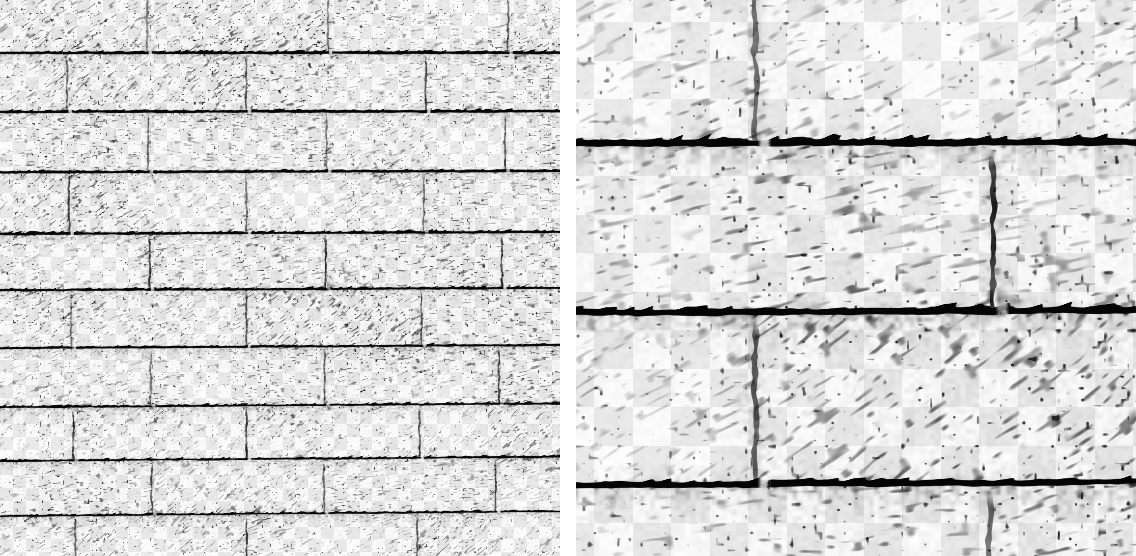
Left: the whole. Right: its middle third, enlarged.
A Shadertoy shader for this texture:

```glsl
// Whitewashed brick wall in running bond: ten courses, about three bricks wide,
// with rough black bed joints, thinner head joints and grainy plaster.
// Joints are distance bands roughened by noise; a pale checker shows through.

const vec2 SEED = vec2(127.1, 311.7);
const float LINES = 9.0;          // bed joints down the wall
const float CHECKS = 43.6;        // checker cells across
const vec3 PAPER_LIGHT = vec3(0.995);
const vec3 PAPER_DARK = vec3(0.925);
const vec3 INK = vec3(0.02);

float hash(vec2 p) {
    return fract(sin(dot(p, SEED)) * 43758.5453);
}

float noise(vec2 p) {
    vec2 i = floor(p), f = fract(p);
    f = f * f * (3.0 - 2.0 * f);
    return mix(mix(hash(i), hash(i + vec2(1, 0)), f.x),
               mix(hash(i + vec2(0, 1)), hash(i + vec2(1, 1)), f.x), f.y);
}

float fbm(vec2 p) {
    float sum = 0.0, amp = 0.5;
    for (int i = 0; i < 4; i++) {
        sum += amp * noise(p);
        p = p * 2.03 + 17.3;
        amp *= 0.5;
    }
    return sum;
}

// Height of bed joint k: courses shrink and tilt slightly down the wall
float bedHeight(float k, float x) {
    return 0.0915 + 0.1096 * k - 0.00078 * k * k
         + 0.0026 * cos(2.094 * k) - 0.0011 * k * (x - 0.5);
}

// x: signed distance to the nearest head joint, y: index of that joint
vec2 headJoint(float x, float row) {
    float brickWidth = 0.3223 - 0.0019 * row;
    float stagger = mod(row, 2.0) < 0.5 ? 0.45 : 0.0;
    float q = (x - 0.44) / brickWidth - stagger;
    float index = floor(q + 0.5);
    return vec2((q - index) * brickWidth, index);
}

// Rough horizontal line with burrs leaning right along its upper edge
float bedInk(float d, float x, float k, float aa) {
    float wobble = 0.0022 * (fbm(vec2(x * 45.0, k * 7.1)) - 0.47);
    float burr = noise(vec2((x + 1.5 * d) * 190.0, k * 13.7));
    float halfWidth = mix(0.0021, 0.0013, k / 8.0)
                    + 0.0008 * (noise(vec2(x * 70.0, k * 3.3)) - 0.5);
    halfWidth += d < 0.0 ? 0.0036 * burr * burr * burr : 0.0006 * burr;
    float gap = abs(headJoint(x, k).x - 0.0055);
    float open = smoothstep(0.0015, 0.0045, gap);
    return smoothstep(-aa, aa, halfWidth - abs(d + wobble)) * mix(0.12, 1.0, open);
}

// Broken vertical line, starting just below the bed joint above it
float headInk(float d, float y, float depth, float id, float aa) {
    float wobble = 0.003 * (noise(vec2(y * 110.0, id)) - 0.5);
    float halfWidth = 0.0007 + 0.0016 * noise(vec2(y * 230.0, id + 4.0));
    float strength = mix(0.55, 1.0, hash(vec2(id, 2.0)))
                   * mix(0.6, 1.0, noise(vec2(y * 90.0, id + 9.0)));
    return smoothstep(-aa, aa, halfWidth - abs(d + wobble))
         * smoothstep(0.005, 0.016, depth) * strength;
}

// Short scratches along an angle, plus scattered pits
float plasterGrain(vec2 p, float angle, float density) {
    vec2 along = vec2(cos(angle), -sin(angle));
    vec2 q = vec2(dot(p, along), dot(p, vec2(-along.y, along.x)));
    q.y += 0.012 * fbm(p * 14.0);
    float scratch = smoothstep(0.66, 0.98, noise(q * vec2(125.0, 340.0)));
    float pit = smoothstep(0.83, 0.98, noise(p * 290.0 + 40.0));
    return scratch * 0.55 * density + pit * mix(0.35, 0.75, density);
}

void mainImage(out vec4 fragColor, in vec2 fragCoord) {
    float px = 1.0 / iResolution.x;
    float aa = 0.65 * px;
    vec2 p = vec2(fragCoord.x, iResolution.y - fragCoord.y) * px;

    // Bed joints, the course they enclose and the grey haze beside them
    float ink = 0.0, haze = 0.0, row = 0.0, depth = 1.0;
    for (float k = 0.0; k < LINES; k++) {
        float d = p.y - bedHeight(k, p.x);
        ink = max(ink, bedInk(d, p.x, k, aa));
        haze += d > 0.0 ? exp(-d / 0.008) : 0.45 * exp(d / 0.004);
        if (d > 0.0) {
            row = k + 1.0;
            depth = d;
        }
    }

    // Head joints
    vec2 joint = headJoint(p.x, row);
    float jointId = joint.y * 5.3 + row * 11.9;
    ink = max(ink, headInk(joint.x, p.y, depth, jointId, aa));
    haze += 0.55 * exp(-abs(joint.x) / 0.004);

    // Plaster, varied per brick and patchier toward the bottom
    vec2 brick = vec2(joint.y - step(joint.x, 0.0), row);
    float density = clamp(1.7 * fbm(p * 11.0) - 0.2 * p.y
                  + 0.3 * hash(brick) - 0.15, 0.1, 1.0);
    float grain = plasterGrain(p, mix(0.0, 0.75, hash(brick + 3.0)), density);
    float grit = noise(p * 330.0 + 9.0);
    float shade = grain + 0.075 * density * grit + haze * (0.05 + 0.42 * grit * grit);

    // Checker ground, then plaster and ink
    vec2 cell = floor(p * CHECKS);
    vec3 color = mix(PAPER_DARK, PAPER_LIGHT, mod(cell.x + cell.y, 2.0));
    color *= 1.0 - clamp(shade, 0.0, 0.85);
    fragColor = vec4(mix(color, INK, ink), 1.0);
}
```
